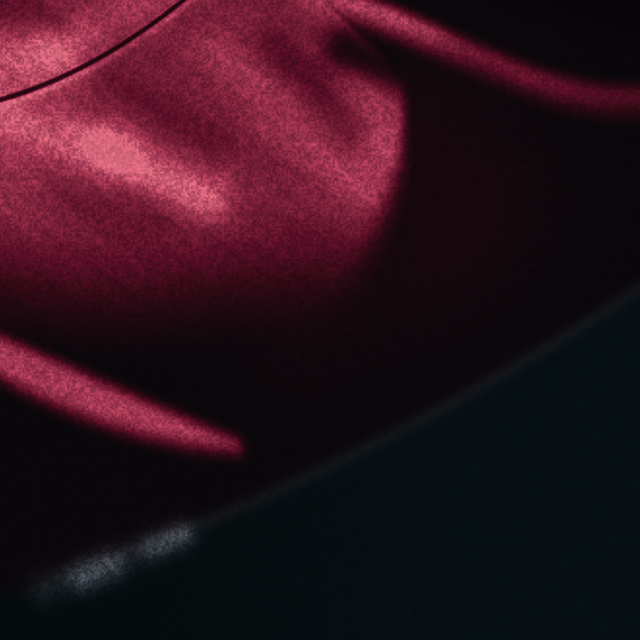
Reproduce this texture procedurally as a Shadertoy shader.

```glsl
// Draws folded crimson satin with soft highlights and a seam above a dark teal floor.

const vec3 SHADOW   = vec3(0.040, 0.027, 0.040);
const vec3 MAROON   = vec3(0.190, 0.035, 0.080);
const vec3 CRIMSON  = vec3(0.350, 0.055, 0.150);
const vec3 ROSE     = vec3(0.490, 0.130, 0.230);
const vec3 PINK     = vec3(0.650, 0.220, 0.330);
const vec3 SHEEN    = vec3(0.850, 0.400, 0.480);
const vec3 FLOOR    = vec3(0.024, 0.056, 0.068);
const vec3 MIST     = vec3(0.220, 0.230, 0.250);
const float BODY_LIGHT  = 0.56;
const float STRIP_LIGHT = 0.46;
const float BAND_LIGHT  = 0.76;
const float GRAIN_CELLS = 330.0;
const float GRAIN       = 0.16;

float hash(vec2 p) {
    vec3 q = fract(vec3(p.xyx) * 0.1031);
    q += dot(q, q.yzx + 33.33);
    return fract((q.x + q.y) * q.z);
}

float noise(vec2 p) {
    vec2 i = floor(p), f = fract(p);
    f = f * f * (3.0 - 2.0 * f);
    return mix(mix(hash(i), hash(i + vec2(1, 0)), f.x),
               mix(hash(i + vec2(0, 1)), hash(i + vec2(1, 1)), f.x), f.y);
}

// Gaussian falloff around the segment a-b
float glow(vec2 p, vec2 a, vec2 b, float radius) {
    vec2 ab = b - a;
    float t = clamp(dot(p - a, ab) / dot(ab, ab), 0.0, 1.0);
    float d = length(p - a - ab * t) / radius;
    return exp(-d * d);
}

// Cloth colour for a light level from 0 to 1
vec3 satin(float light) {
    vec3 c = mix(SHADOW, MAROON, clamp(light / 0.25, 0.0, 1.0));
    c = mix(c, CRIMSON, clamp((light - 0.25) / 0.18, 0.0, 1.0));
    c = mix(c, ROSE,    clamp((light - 0.43) / 0.17, 0.0, 1.0));
    c = mix(c, PINK,    clamp((light - 0.60) / 0.18, 0.0, 1.0));
    return mix(c, SHEEN, clamp((light - 0.78) / 0.22, 0.0, 1.0));
}

// Large lit panel with its creases and ridges
float bodyLight(vec2 p) {
    float light = BODY_LIGHT * smoothstep(0.44, 0.69, p.y + 0.02 * sin(p.x * 9.0));
    light += 0.30 * glow(p, vec2(-0.05, 0.90), vec2(0.08, 0.91), 0.060);
    light += 0.16 * glow(p, vec2(0.08, 0.92), vec2(0.27, 1.02), 0.040);
    light += 0.32 * glow(p, vec2(-0.02, 0.82), vec2(0.17, 0.765), 0.045);
    light += 0.40 * glow(p, vec2(0.17, 0.765), vec2(0.325, 0.692), 0.038);
    light += 0.10 * glow(p, vec2(-0.02, 0.72), vec2(0.04, 0.70), 0.070);
    light += 0.15 * glow(p, vec2(0.34, 0.92), vec2(0.56, 0.70), 0.040);
    light += 0.16 * glow(p, vec2(0.57, 0.85), vec2(0.605, 0.76), 0.045);
    light += 0.24 * glow(p, vec2(0.50, 1.02), vec2(0.60, 0.985), 0.035);
    light -= 0.17 * glow(p, vec2(0.43, 0.93), vec2(0.55, 0.80), 0.030);
    light -= 0.10 * glow(p, vec2(0.18, 0.87), vec2(0.33, 0.78), 0.040);
    light -= 0.16 * glow(p, vec2(0.0, 0.99), vec2(0.09, 0.965), 0.030);
    light -= 0.08 * glow(p, vec2(0.08, 0.70), vec2(0.24, 0.645), 0.035);

    // Fine drapery running down to the right
    float across = dot(p, vec2(0.60, 0.80));
    light *= 1.0 + 0.025 * sin(across * 95.0 + 3.0 * sin(p.x * 8.0))
                 + 0.020 * sin(across * 210.0 + 2.0 * sin(p.y * 13.0));

    // Curved right edge, softer toward the bottom
    float drop = max(0.82 - p.y, 0.0);
    float edge = 0.633 - 1.2 * drop * drop - 0.9 * max(p.y - 0.87, 0.0);
    float soft = 0.014 + 0.13 * drop;
    light *= 1.0 - smoothstep(edge - soft, edge + soft, p.x);
    return light * (1.0 - 0.85 * glow(p, vec2(0.54, 0.925), vec2(0.65, 0.875), 0.034));
}

// Narrow fold sweeping to the right edge
float stripLight(vec2 p) {
    float offset = p.y - 0.845 - 0.16 * (1.0 - smoothstep(0.45, 0.98, p.x));
    float shape = smoothstep(-0.050, 0.005, offset) * (1.0 - smoothstep(0.005, 0.038, offset));
    float level = STRIP_LIGHT + 0.32 * (1.0 - smoothstep(0.62, 0.76, p.x));
    level -= 0.10 * smoothstep(0.82, 1.0, p.x);
    return shape * level * smoothstep(0.45, 0.54, p.x);
}

// Tapering lower fold
float bandLight(vec2 p) {
    float top = 0.486 - 0.46 * p.x + 0.05 * p.x * p.x;
    float bottom = 0.405 - 0.56 * p.x + 0.67 * p.x * p.x;
    float shape = smoothstep(-0.012, 0.030, top - p.y) * smoothstep(-0.022, 0.030, p.y - bottom);
    return BAND_LIGHT * shape * (1.0 - smoothstep(0.365, 0.397, p.x));
}

void mainImage(out vec4 fragColor, in vec2 fragCoord) {
    vec2 p = fragCoord / iResolution.xy;

    // Cloth light
    float light = max(max(bodyLight(p), stripLight(p)), bandLight(p));
    light += 0.07 * glow(p, vec2(0.66, 0.80), vec2(0.74, 0.70), 0.13);
    light += 0.05 * glow(p, vec2(0.48, 0.50), vec2(0.66, 0.58), 0.12);

    // Seam groove and its lit lower lip
    float seam = (p.y - 0.844 - 0.28 * p.x - 0.92 * p.x * p.x) / 1.15;
    float seamSpan = 1.0 - smoothstep(0.29, 0.33, p.x);
    light += 0.16 * seamSpan * exp(-pow((seam + 0.009) / 0.005, 2.0));
    light *= 1.0 - 0.78 * seamSpan * (1.0 - smoothstep(0.001, 0.0055, abs(seam)));

    // Woven grain
    float grain = noise(p * GRAIN_CELLS) + 0.5 * noise(p * GRAIN_CELLS * 0.45) - 0.75;
    vec3 color = satin(light * (1.0 + GRAIN * grain));
    color *= 1.0 - 0.5 * smoothstep(0.0, 0.15, p.y - 1.24 + 0.36 * p.x);

    // Floor with a faint rim
    float rise = p.y - 0.07 - 0.30 * p.x - 0.18 * p.x * p.x;
    vec3 ground = FLOOR * (0.75 + 0.3 * smoothstep(0.0, 0.8, p.x));
    color = mix(ground, color, smoothstep(-0.025, 0.02, rise));
    float rim = exp(-pow(rise / 0.014, 2.0));
    color += MIST * 0.16 * rim * smoothstep(0.05, 0.3, p.x);

    // Pale patches of reflected light
    float patches = 0.75 * glow(p, vec2(0.13, 0.098), vec2(0.17, 0.115), 0.022)
                  + 0.60 * glow(p, vec2(0.24, 0.145), vec2(0.285, 0.165), 0.018)
                  + 0.30 * glow(p, vec2(0.07, 0.080), vec2(0.28, 0.160), 0.026);
    color += MIST * patches * (0.9 + 0.5 * grain);

    color *= 1.0 + 0.18 * grain;
    fragColor = vec4(clamp(color, 0.0, 1.0), 1.0);
}
```
